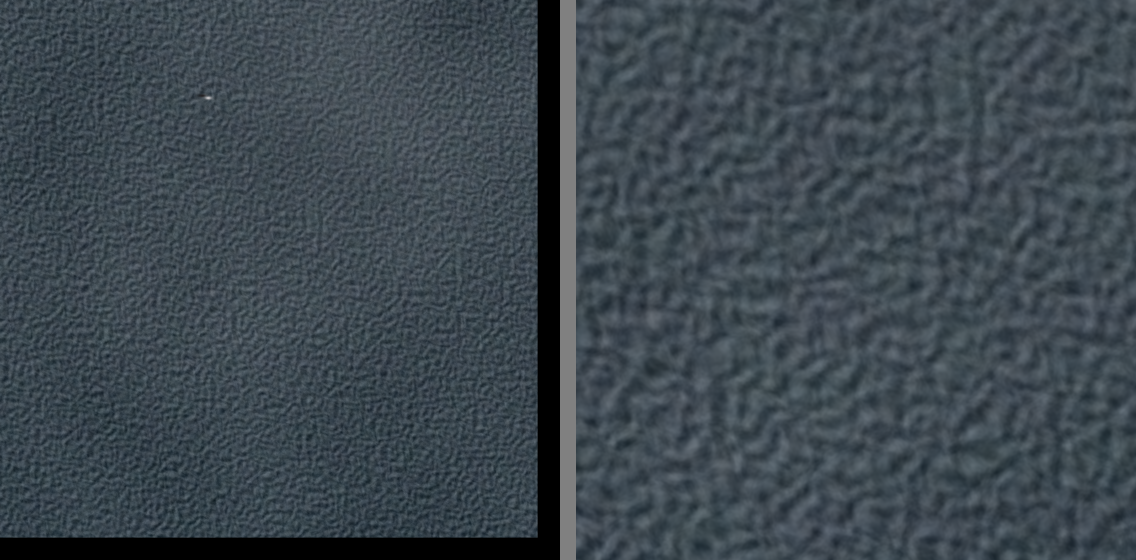
Left: the whole. Right: its middle third, enlarged.
Write a three.js fragment shader that draws this texture.

```glsl
varying vec2 vUv;

const vec3 SLATE = vec3(0.232, 0.277, 0.309);
const vec3 HAZE = vec3(0.290, 0.327, 0.357);
const vec3 DEEP_TEAL = vec3(0.208, 0.260, 0.294);
const vec3 CHIP_WHITE = vec3(0.80, 0.79, 0.80);
const vec3 CHIP_SHADE = vec3(0.10, 0.08, 0.08);

float hash(vec2 p) {
  vec3 q = fract(vec3(p.xyx) * 0.1031);
  q += dot(q, q.yzx + 33.33);
  return fract((q.x + q.y) * q.z);
}

vec2 cornerGradient(vec2 cell) {
  float angle = 6.2832 * hash(cell);
  return vec2(cos(angle), sin(angle));
}

float gradientNoise(vec2 p) {
  vec2 i = floor(p);
  vec2 f = fract(p);
  vec2 u = f * f * f * (f * (f * 6.0 - 15.0) + 10.0);
  vec2 e = vec2(1.0, 0.0);
  float a = dot(cornerGradient(i), f);
  float b = dot(cornerGradient(i + e.xy), f - e.xy);
  float c = dot(cornerGradient(i + e.yx), f - e.yx);
  float d = dot(cornerGradient(i + e.xx), f - e.xx);
  return mix(mix(a, b, u.x), mix(c, d, u.x), u.y);
}

float fractalNoise(vec2 p, float gain) {
  float sum = 0.0;
  float amplitude = 1.0;
  for (int i = 0; i < 3; i++) {
    sum += amplitude * gradientNoise(p);
    p = mat2(1.6, 1.2, -1.2, 1.6) * p + 17.3;
    amplitude *= gain;
  }
  return sum;
}

// Height difference along the light gives lit and shaded sides
float emboss(vec2 p, float frequency, vec2 lightStep) {
  vec2 q = p * frequency;
  return fractalNoise(q - lightStep, 0.38) - fractalNoise(q + lightStep, 0.38);
}

float softSpot(vec2 p, vec2 center, vec2 radius) {
  vec2 d = (p - center) / radius;
  return exp(-dot(d, d));
}

// Broad uneven tone of the surface
vec3 surfaceTone(vec2 p) {
  vec3 color = mix(DEEP_TEAL, SLATE, smoothstep(0.0, 0.6, p.y + 0.15 * p.x));
  color = mix(color, HAZE, 0.85 * softSpot(p, vec2(0.66, 0.83), vec2(0.30, 0.28)));
  color = mix(color, HAZE, 0.35 * softSpot(p, vec2(0.36, 0.50), vec2(0.28, 0.16)));
  color -= 0.035 * softSpot(p, vec2(0.82, 0.95), vec2(0.09, 0.07));
  return color + 0.035 * fractalNoise(p * 3.5 + 5.0, 0.5);
}

// Small pale chip with a dark side
vec3 addChip(vec3 color, vec2 p, vec2 center) {
  float shade = softSpot(p, center + vec2(-0.007, 0.003), vec2(0.007, 0.003));
  float face = softSpot(p, center + vec2(0.003, -0.001), vec2(0.006, 0.003));
  color = mix(color, CHIP_SHADE, 0.8 * shade);
  return mix(color, CHIP_WHITE, face);
}

float panelMask(vec2 p, float right, float bottom, float blur) {
  float x = 1.0 - smoothstep(right - blur, right + blur, p.x);
  return x * smoothstep(bottom - blur, bottom + blur, p.y);
}

void main() {
  vec2 p = vUv;
  vec3 color = surfaceTone(p);

  // Leathery grain, softer in the haze
  vec2 bend = vec2(gradientNoise(p * 45.0), gradientNoise(p * 45.0 + 31.7));
  float relief = emboss(p + 0.004 * bend, 105.0, vec2(-0.22, 0.27));
  float contrast = 0.135 - 0.03 * softSpot(p, vec2(0.62, 0.80), vec2(0.3));
  color += contrast * relief;

  // Faint olive and violet tints
  color += vec3(0.008, -0.002, -0.014) * gradientNoise(p * 70.0 + 11.0);
  color += vec3(0.010, -0.006, 0.008) * gradientNoise(p * 24.0 + 53.0);

  color = addChip(color, p, vec2(0.369, 0.826));
  color *= panelMask(p, 0.960, 0.040, 0.0012);
  gl_FragColor = vec4(clamp(color, 0.0, 1.0), 1.0);
}
```
